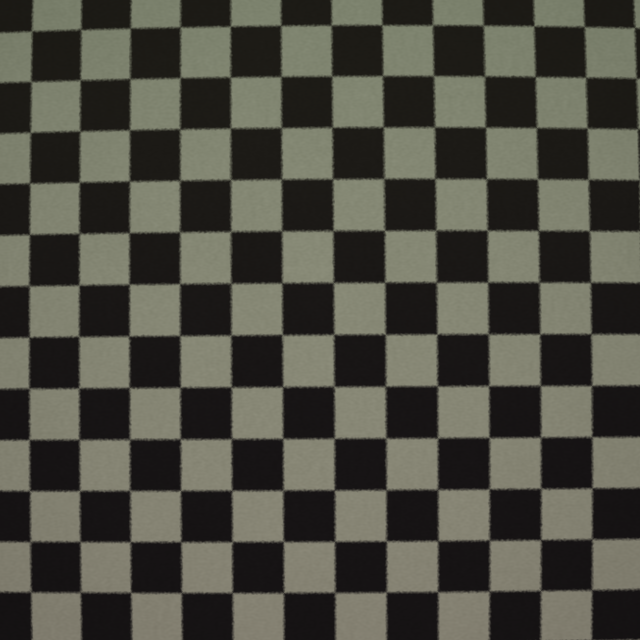
This pattern is drawn by a Shadertoy shader. Its source:

```glsl
// Dark and pale checkerboard cloth, about twelve and a half checks each way.
// A gently bowed grid gives the checks; signed distance softens their edges,
// and gradient noise adds ragged print, woven grain and faint mottling.

vec2 hashGradient(vec2 cell) {
    vec3 h = fract(vec3(cell.xyx) * vec3(0.1031, 0.1030, 0.0973));
    h += dot(h, h.yzx + 33.33);
    return 2.0 * fract((h.xx + h.yz) * h.zy) - 1.0;
}

float gradientNoise(vec2 p) {
    vec2 i = floor(p);
    vec2 f = fract(p);
    vec2 u = f * f * f * (f * (f * 6.0 - 15.0) + 10.0);
    vec2 e = vec2(0.0, 1.0);
    float bottom = mix(dot(hashGradient(i), f),
                       dot(hashGradient(i + e.yx), f - e.yx), u.x);
    float top = mix(dot(hashGradient(i + e), f - e),
                    dot(hashGradient(i + 1.0), f - 1.0), u.x);
    return mix(bottom, top, u.y);
}

// Canvas position to check coordinates: columns rightward, rows downward
vec2 bowedGrid(vec2 p) {
    vec2 c = p - 0.5;
    float column = (p.x - 0.522) * 12.43
                 - 0.19 * c.x * c.x + 0.48 * c.x * c.x * c.x
                 + c.y * (0.073 + 0.2 * c.x)
                 + c.y * c.y * (0.034 + 0.6 * c.x);
    float row = (0.4766 - p.y) * 12.31 - 0.5 * c.y * c.y * c.y
              + c.x * (0.07 + 0.04 * c.y)
              - c.x * c.x * (0.1 + 0.63 * c.y);
    return vec2(column, row);
}

// Signed distance to the nearest check edge, positive inside pale checks
float checkDistance(vec2 grid) {
    vec2 toEdge = 0.5 - abs(fract(grid) - 0.5);
    float parity = mod(floor(grid.x) + floor(grid.y), 2.0);
    return min(toEdge.x, toEdge.y) * (2.0 * parity - 1.0);
}

void mainImage(out vec4 fragColor, in vec2 fragCoord) {
    vec2 p = fragCoord / iResolution.y;
    vec2 c = p - 0.5;
    vec2 grid = bowedGrid(p);

    // Soft, slightly ragged boundary between the two inks
    vec2 pixel = fwidth(grid);
    float softness = max(0.045, 0.75 * max(pixel.x, pixel.y));
    float ragged = 0.025 * gradientNoise(p * 230.0);
    float pale = smoothstep(-softness, softness, checkDistance(grid) + ragged);

    // Greener towards the top, warmer below
    vec3 darkInk = mix(vec3(0.088, 0.077, 0.080), vec3(0.115, 0.108, 0.088),
                       smoothstep(0.25, 0.95, p.y));
    vec3 paleInk = mix(vec3(0.535, 0.520, 0.460), vec3(0.505, 0.530, 0.445), p.y);
    vec3 color = mix(darkInk, paleInk, pale);

    // Woven grain and broad mottling, weaker on the dark checks
    float grain = gradientNoise(p * vec2(150.0, 240.0))
                + 0.6 * gradientNoise(p * vec2(90.0, 70.0) + 17.0);
    float mottle = gradientNoise(p * 9.0 + 5.0);
    color += (0.024 * grain + 0.010 * mottle) * mix(0.3, 1.0, pale);

    // Light falls off towards the corners
    color *= 1.02 - 0.22 * dot(c, c);
    fragColor = vec4(clamp(color, 0.0, 1.0), 1.0);
}
```
